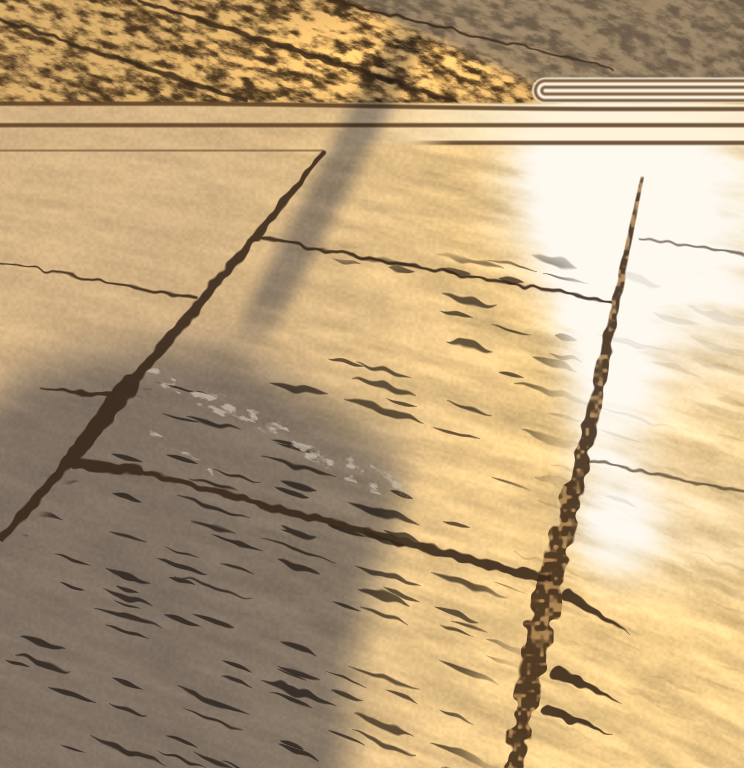
A WebGL 1 fragment shader for this texture:

```glsl
precision highp float;
uniform vec2 u_resolution;

float hash(vec2 p) {
  vec3 q = fract(p.xyx * .1031);
  q += dot(q, q.yzx + 33.33);
  return fract((q.x + q.y) * q.z);
}

float noise(vec2 p) {
  vec2 i = floor(p), f = fract(p), e = vec2(1, 0);
  f *= f * (3. - 2. * f);
  return mix(mix(hash(i), hash(i + e), f.x), mix(hash(i + e.yx), hash(i + e.xx), f.x), f.y);
}

float fbm(vec2 p) {
  float sum = 0., amp = .53;
  for (int i = 0; i < 4; i++) {
    sum += amp * noise(p);
    p = p * 2.03 + 17.;
    amp *= .5;
  }
  return sum;
}

float blob(vec2 p, vec2 center, vec2 radius) {
  vec2 v = (p - center) / radius;
  return exp(-dot(v, v));
}

// Tapered stroke from ends.xy to ends.zw
float stroke(vec2 p, vec4 ends, float wa, float wb) {
  vec2 a = p - ends.xy, b = ends.zw - ends.xy;
  float h = clamp(dot(a, b) / dot(b, b), 0., 1.);
  return smoothstep(.0015, -.0015, length(a - b * h) - mix(wa, wb, h));
}

float groove(float d) {
  return smoothstep(.0045, .001, abs(d));
}

// Scattered tapered cracks, one candidate per cell
float cracks(vec2 g, vec2 freq, float density) {
  vec2 c = g * freq, id = floor(c), f = fract(c) - .5;
  float u = f.x / (.2 + .28 * hash(id + 3.));
  float y = f.y - .4 * hash(id + 7.) - .3 * noise(g * 60.) + .35;
  float w = .14 * (1. - u * u) * (.5 + hash(id + 9.));
  return smoothstep(.06, -.06, abs(y) - w) * step(abs(u), 1.) * step(hash(id), density);
}

void main() {
  // Canvas heights, y pointing down
  vec2 p = vec2(gl_FragCoord.x, u_resolution.y - gl_FragCoord.y) / u_resolution.y;
  vec2 g = vec2(p.x, p.y - p.x * (.1 + .25 * p.y));
  vec2 jitter = vec2(noise(p * 85.), noise(p * 85. + 5.)) - .5;
  vec2 w = p + .006 * jitter;
  float grain = fbm(g * vec2(14, 75));
  float sunSide = smoothstep(.2, .8, p.x);

  // Sunlit paving
  vec3 col = mix(vec3(.83, .7, .52), vec3(.96, .81, .55), sunSide);
  col *= 1. + (grain - .5) * mix(.16, .42, sunSide) + (noise(p * 260.) - .5) * .07;

  // Low sun reflection
  float glow = 1.3 * blob(p, vec2(.78, .24), vec2(.12, .14))
             + .9 * blob(p, vec2(.79, .46), vec2(.065, .2))
             + .8 * blob(p, vec2(.93, .33), vec2(.12, .2))
             + .6 * blob(p, vec2(.8, .69), vec2(.06))
             + .35 * blob(p, vec2(.93, .7), vec2(.16, .13));
  col = mix(col, vec3(1, .98, .94), smoothstep(.1, .95, glow * (.65 + .7 * grain)));

  // Cracks in the slabs
  float wear = smoothstep(0., .03, p.x - .606 + .84 * p.y) * smoothstep(.31, .36, p.y);
  wear *= mix(.12, 1., smoothstep(.86, .76, p.x + .2 * p.y));
  float crack = max(cracks(g, vec2(9, 42), .33), cracks(g + .37, vec2(14, 60), .2));
  col = mix(col, vec3(.25, .2, .14), crack * wear * .8);

  // Rough cobbles and their joints
  float rough = smoothstep(.22, .72, fbm(vec2(p.x, p.y - .25 * p.x) * vec2(65, 130)));
  vec3 cobble = mix(vec3(.3, .22, .13), vec3(.86, .69, .43), rough);
  cobble += vec3(.28, .2, .08) * rough * blob(p, vec2(.52, .08), vec2(.22, .06));
  float dusk = smoothstep(0., .05, p.x - .43 - 2.2 * p.y) * .9;
  cobble = mix(cobble, vec3(.52, .45, .36) * (.85 + .3 * rough), dusk);
  float joint = stroke(w, vec4(.18, 0, .4, .07), .002, .004);
  joint = max(joint, stroke(w, vec4(.4, .07, .6, .135), .004, .002));
  joint = max(joint, stroke(w, vec4(0, .025, .32, .132), .002, .003));
  joint = max(joint, stroke(w, vec4(.43, 0, .8, .09), .002, .001));
  cobble = mix(cobble, vec3(.22, .16, .1), joint * .85);

  // Rounded bright ridges
  float ridge = length(vec2(max(abs(p.x - .88) - .17, 0.), p.y - .118)) - .017;
  vec3 ripple = mix(vec3(.5, .38, .25), vec3(1, .97, .9), .5 + .5 * cos(ridge * 750.));
  cobble = mix(cobble, ripple, smoothstep(.002, -.002, ridge));
  col = mix(cobble, col, smoothstep(.132, .136, p.y));

  // Horizontal kerb grooves
  float band = smoothstep(.134, .138, p.y) * smoothstep(.192, .184, p.y);
  col = mix(col, vec3(1, .95, .84), band * smoothstep(.4, .75, p.x) * .85);
  float line = max(groove(p.y - .135 - .007 * sunSide), groove(p.y - .163));
  line = max(line, groove(p.y - .186) * smoothstep(.52, .6, p.x));
  line = max(line, groove((p.y - .196) * 2.) * step(p.x, .42) * .6);
  col = mix(col, vec3(.34, .23, .13), line * .85);

  // Pole shadow and the wide shadow below it
  float pole = smoothstep(.045, .008, abs(p.x - .556 + .52 * p.y));
  pole *= smoothstep(.01, .07, p.y) * smoothstep(.52, .36, p.y);
  float top = .46 + .06 * exp(-p.x * 14.) + .6 * max(0., p.x - .3);
  float edge = .63 - .21 * p.y + .03 * fbm(p * 6.);
  float shade = smoothstep(-.07, .05, p.y - top) * smoothstep(.045, -.035, p.x - edge);
  col *= mix(vec3(1), vec3(.6, .63, .74), max(shade, pole * .85));

  // Pale scuffs
  float scuff = stroke(w, vec4(.2, .485, .52, .64), .01, .016);
  scuff = max(scuff, stroke(w, vec4(.185, .56, .28, .615), .005, .003));
  scuff *= smoothstep(.48, .7, fbm(g * vec2(70, 130)));
  col = mix(col, vec3(.76, .71, .64), scuff * .8);

  // Slab seams
  float seam = stroke(w, vec4(.423, .198, .332, .31), .003, .006);
  seam = max(seam, stroke(w, vec4(.332, .31, .169, .501), .005, .007));
  seam = max(seam, stroke(w, vec4(.169, .501, .091, .599), .013, .009));
  seam = max(seam, stroke(w, vec4(.091, .599, 0, .703), .007, .004));
  seam = max(seam, stroke(w, vec4(0, .341, .254, .388), .001, .002));
  seam = max(seam, stroke(w, vec4(.336, .31, .797, .393), .002, .002));
  seam = max(seam, stroke(w, vec4(.098, .602, .182, .613), .009, .006));
  seam = max(seam, stroke(w, vec4(.182, .613, .39, .67), .003, .005));
  seam = max(seam, stroke(w, vec4(.39, .67, .714, .755), .005, .006));
  seam = max(seam, stroke(w, vec4(.055, .505, .145, .515), .001, .004));
  seam = max(seam, .7 * stroke(w, vec4(.833, .31, .969, .332), .001, .002));
  seam = max(seam, .7 * stroke(w, vec4(.768, .599, .969, .641), .002, .002));
  for (int i = 0; i < 3; i++) {
    float k = float(i);
    vec2 root = vec2(.738 - .012 * k, .775 + .125 * k - .025 * k * k);
    seam = max(seam, stroke(w, vec4(root, root + vec2(.084, .05 - .009 * k)), .008, 0.));
  }
  col = mix(col, vec3(.21, .15, .1), seam * .88);

  // Crumbling gravel seam
  vec2 c = p + .016 * smoothstep(.2, .8, p.y) * jitter;
  float gravel = stroke(c, vec4(.836, .232, .762, .586), .002, .009);
  gravel = max(gravel, stroke(c, vec4(.762, .586, .714, .755), .009, .015));
  gravel = max(gravel, stroke(c, vec4(.714, .755, .671, 1), .018, .013));
  vec3 grit = mix(vec3(.24, .16, .09), vec3(.66, .5, .31), smoothstep(.45, .9, noise(p * 170.)));
  gl_FragColor = vec4(mix(col, grit, gravel * .88), 1);
}
```
